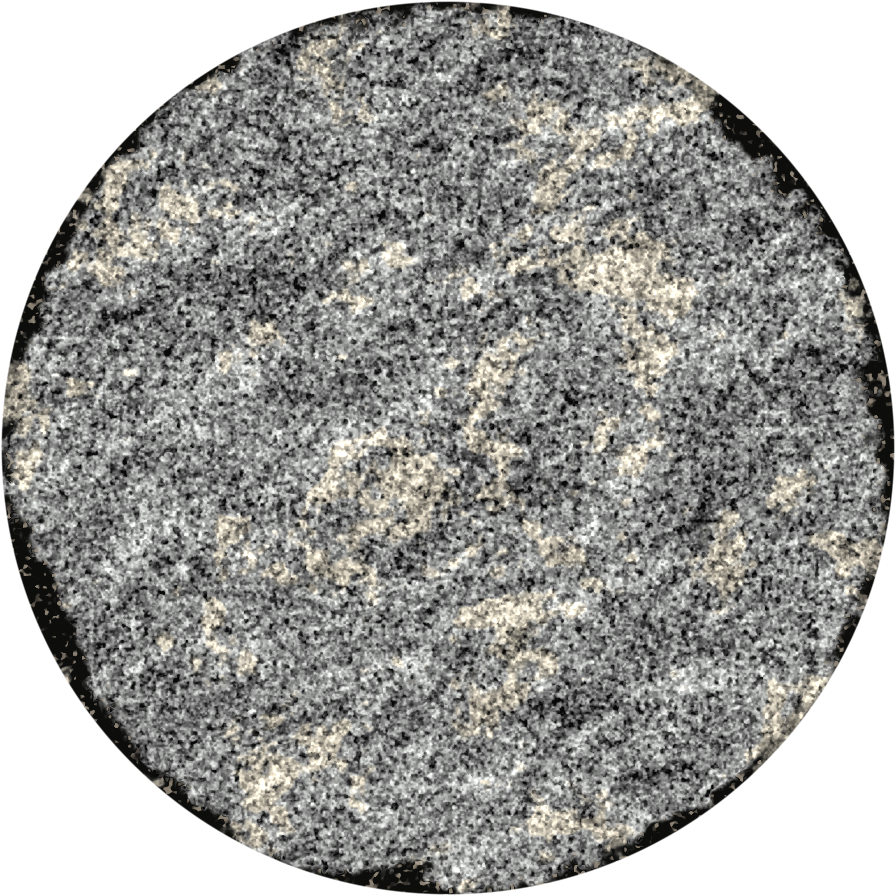
Give the GLSL for this texture, as a WebGL 2 fragment shader.

```glsl
#version 300 es
precision highp float;

#define DISC_RADIUS 0.498
#define RELIEF_SCALE 11.0
#define RELIEF_GAIN 1.15
#define LIGHT_STEP 0.006
#define GRAIN_SCALE 215.0
#define GRAIN_CONTRAST 0.5
#define SPECK_CONTRAST 0.42
#define BASE_TONE 0.535
#define CREAM_LEVEL 0.68
#define RIM_WIDTH 0.013

uniform vec2 u_resolution;
out vec4 fragColor;

const vec2 LIGHT_DIR = vec2(-0.5, 0.87);

vec3 hash3(vec2 cell) {
    vec3 h = fract(cell.xyx * vec3(0.1031, 0.1030, 0.0973));
    h += dot(h, h.yxz + 33.33);
    return fract((h.xxy + h.yzz) * h.zyx);
}

// Smooth cellular noise: every cell holds one soft lump of random value.
float lumps(vec2 p) {
    vec2 base = floor(p);
    float total = 0.0005;
    float weightSum = 0.001;
    for (int y = -1; y <= 1; y++) {
        for (int x = -1; x <= 1; x++) {
            vec2 cell = base + vec2(x, y);
            vec3 rnd = hash3(cell + 517.0);
            vec2 d = cell + 0.15 + 0.7 * rnd.xy - p;
            float w = max(1.0 - 0.8 * dot(d, d), 0.0);
            w *= w;
            w *= w;
            total += w * rnd.z;
            weightSum += w;
        }
    }
    return total / weightSum;
}

// Rough broken surface, centred on zero.
float relief(vec2 p) {
    float height = 0.0;
    float amp = 1.0;
    p *= RELIEF_SCALE;
    for (int i = 0; i < 4; i++) {
        height += amp * (lumps(p) - 0.5);
        p = mat2(1.68, 1.26, -1.26, 1.68) * p + 7.3;
        amp *= 0.52;
    }
    return height;
}

void main() {
    float size = min(u_resolution.x, u_resolution.y);
    vec2 p = (gl_FragCoord.xy - 0.5 * u_resolution) / size;
    float pixel = 1.0 / size;
    float inset = DISC_RADIUS - length(p);

    // Uneven hollows and ridges, lit from the upper left
    vec2 bent = p + 0.012 * sin(p.yx * vec2(23.0, 19.0) + 2.5 * sin(p * 11.0));
    float height = relief(bent);
    float shade = RELIEF_GAIN * (height - relief(bent + LIGHT_DIR * LIGHT_STEP));

    // Crystal grains in two sizes, with sparse black mica
    float grain = lumps(p * GRAIN_SCALE);
    float speck = lumps(p.yx * GRAIN_SCALE * 1.8 + 31.0);
    float tone = BASE_TONE + shade + 0.07 * height;
    tone += GRAIN_CONTRAST * (grain - 0.5) + SPECK_CONTRAST * (speck - 0.5);
    tone -= 0.14 * smoothstep(0.26, 0.08, grain);

    // Cream feldspar on the raised, lit parts
    float patches = 0.5 * lumps(bent * 12.0 + 5.0) + 0.3 * lumps(bent * 38.0 + 9.0)
                  + 0.2 * lumps(p * 90.0) + 0.6 * shade;
    float cream = smoothstep(CREAM_LEVEL - 0.05, CREAM_LEVEL + 0.06, patches);
    tone += 0.13 * cream;
    vec3 stone = tone * mix(vec3(0.99, 1.0, 0.99), vec3(1.04, 1.0, 0.91), cream);

    // Ragged black rim with a few bright and tan flecks
    float rimEdge = RIM_WIDTH + 0.045 * (lumps(p * 8.0 + 3.0) - 0.5)
                  + 0.022 * (lumps(p * 55.0) - 0.5) + 0.012 * (grain - 0.5);
    float rim = smoothstep(0.005, -0.005, inset - rimEdge) * (1.0 - 0.6 * cream);
    float fleck = smoothstep(0.7, 0.95, grain);
    vec3 rimColor = vec3(0.05, 0.05, 0.045) + fleck * vec3(0.5, 0.46, 0.41);
    stone = mix(stone, rimColor, rim);

    float disc = smoothstep(-pixel, pixel, inset);
    fragColor = vec4(mix(vec3(1.0), clamp(stone, 0.03, 1.0), disc), 1.0);
}
```
